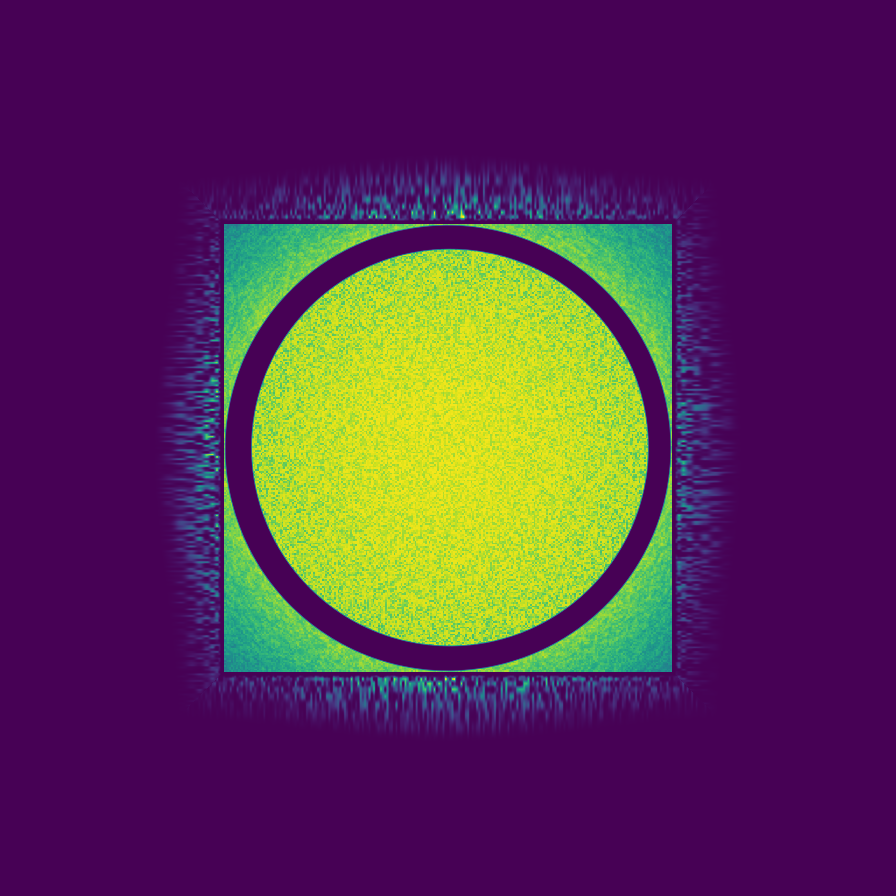
Reproduce this background procedurally as a Shadertoy shader.

```glsl
// Draws a grainy glowing disc in a dark ring, set in a square with a streaked halo, in a purple-to-yellow map.

const float SQUARE_HALF = 0.25;
const float RING_RADIUS = 0.2487;
const float DISC_RADIUS = 0.2214;
const vec2  DISC_OFFSET = vec2(0.0022, 0.0005);
const float GRAIN_CELLS = 512.0;   // grain cells per canvas height
const float STREAK_COLUMNS = 400.0;
const float STREAK_NEAR = 0.015;   // depth at which streaks start to lengthen
const float STREAK_RATE = 3.0;
const float HALO_REACH = 0.078;
const float HALO_GAIN = 0.95;

float hash(vec2 p) {
    vec3 q = fract(p.xyx * vec3(0.1031, 0.1030, 0.0973));
    q += dot(q, q.yzx + 33.33);
    return fract((q.x + q.y) * q.z);
}

float valueNoise(vec2 p) {
    vec2 cell = floor(p), f = fract(p);
    f = f * f * (3.0 - 2.0 * f);
    float low = mix(hash(cell), hash(cell + vec2(1.0, 0.0)), f.x);
    float high = mix(hash(cell + vec2(0.0, 1.0)), hash(cell + 1.0), f.x);
    return mix(low, high, f.y);
}

// Polynomial colour map: purple, blue, teal, green, yellow
vec3 heatColor(float t) {
    t = clamp(t, 0.0, 1.0);
    vec3 c = vec3(-5.4355, 4.6459, 26.3124);
    c = c * t + vec3(4.7764, -13.7451, -65.3530);
    c = c * t + vec3(6.2283, 14.1799, 56.6906);
    c = c * t + vec3(-4.6342, -5.7991, -19.3324);
    c = c * t + vec3(-0.3309, 0.2148, 0.0951);
    c = c * t + vec3(0.1051, 1.4046, 1.3846);
    return c * t + vec3(0.2777, 0.0054, 0.3341);
}

// Bright disc: fine grain that deepens towards the rim
float discHeat(vec2 p, float grain) {
    float r = length(p) / DISC_RADIUS;
    return 0.985 - 0.05 * r * r - grain * grain * (0.13 + 0.12 * r * r);
}

// Square corners: cooler with distance, brushed around the centre
float cornerHeat(vec2 p, float grain) {
    float r = length(p);
    float brushed = valueNoise(vec2(r * 330.0, atan(p.y, p.x) * 45.0));
    return 0.81 - 3.5 * (r - SQUARE_HALF) + 0.12 * (grain - 0.5) + 0.12 * (brushed - 0.5);
}

// Halo: streaks at right angles to each side, longer as they leave it
float haloHeat(vec2 p) {
    vec2 a = abs(p);
    bool onSide = a.x > a.y;
    float depth = max(a.x, a.y) - SQUARE_HALF;
    if (depth <= 0.0) return 0.0;
    float along = onSide ? p.y : p.x;
    float side = onSide ? sign(p.x) : 2.0 * sign(p.y);
    float stretched = STREAK_RATE * log(1.0 + depth / STREAK_NEAR);
    vec2 streak = vec2((along + 1.0) * STREAK_COLUMNS, stretched * 1.6 + 40.0 * (side + 3.0));
    float n = valueNoise(streak);
    float spread = exp(-along * along / 0.045);
    float reach = HALO_REACH * (0.6 + 0.4 * spread);
    float fade = max(1.0 - depth / reach, 0.0);
    float gap = smoothstep(0.003, 0.008, depth);
    float strength = side == 1.0 ? 0.72 : 1.0;
    return HALO_GAIN * strength * pow(n, 2.3) * sqrt(fade) * fade * spread * gap * 1.35;
}

void mainImage(out vec4 fragColor, in vec2 fragCoord) {
    vec2 p = (fragCoord - 0.5 * iResolution.xy) / iResolution.y;
    float pixel = 1.0 / iResolution.y;
    float grain = hash(floor((p + 1.0) * GRAIN_CELLS));

    // Signed distances of the three shapes
    float squareDist = max(abs(p.x), abs(p.y)) - SQUARE_HALF;
    float ringDist = length(p) - RING_RADIUS;
    float discDist = length(p - DISC_OFFSET) - DISC_RADIUS;

    // Coverage, with soft edges
    float inSquare = 1.0 - smoothstep(-0.5 * pixel, 0.5 * pixel, squareDist);
    float outsideRing = smoothstep(-pixel, pixel, ringDist);
    float inDisc = 1.0 - smoothstep(-pixel, pixel, discDist);

    float heat = haloHeat(p);
    heat = mix(heat, cornerHeat(p, grain) * outsideRing, inSquare);
    heat = mix(heat, discHeat(p - DISC_OFFSET, grain), inDisc);
    fragColor = vec4(heatColor(heat), 1.0);
}
```
